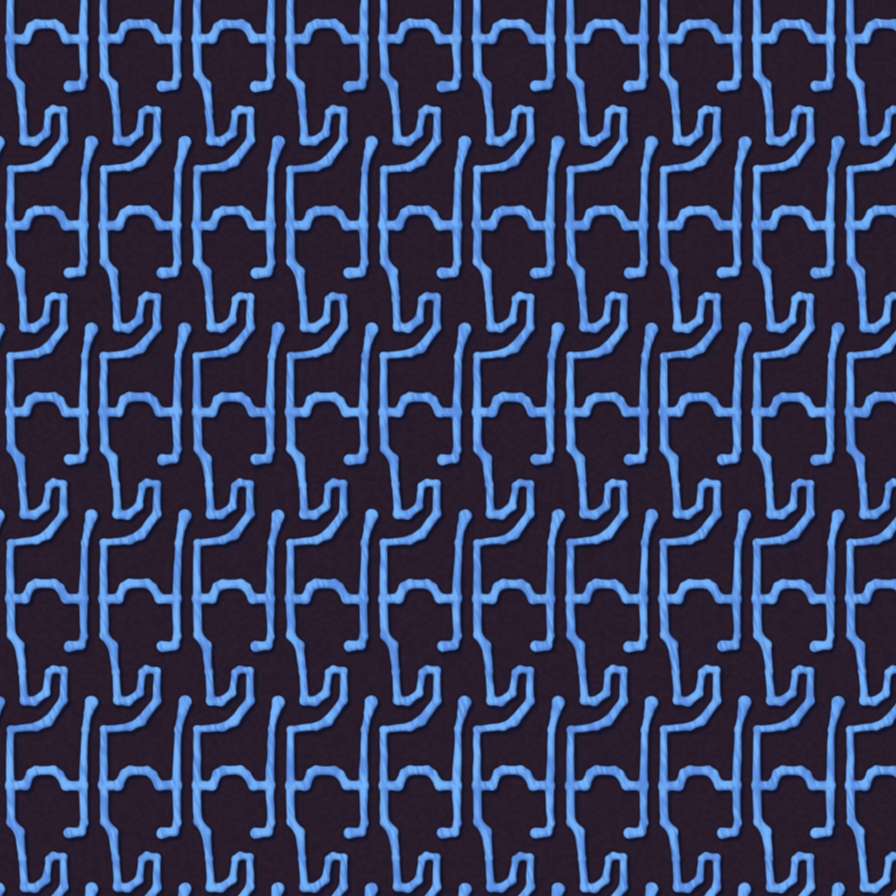
Give the GLSL for this pattern, as a three.js fragment shader.

```glsl
// Interlocking bent blue ribbons in relief on a dark plum ground, with brushed grain.
varying vec2 vUv;

const float TILES_ACROSS = 9.6;            // each tile is 1 wide and 2 high
const vec2 TILE = vec2(1.0, 2.0);
const vec2 ORIGIN = vec2(0.11, 1.785);
const vec2 SHADOW_OFFSET = vec2(0.022, -0.026);
const vec3 GROUND = vec3(0.160, 0.110, 0.170);
const vec3 SHADOW = vec3(0.075, 0.080, 0.165);
const vec3 BLUE = vec3(0.375, 0.580, 0.920);
const vec3 SKY = vec3(0.440, 0.675, 0.950);

float hash(vec2 p) {
  return fract(sin(dot(p, vec2(127.1, 311.7))) * 43758.5453);
}

float noise(vec2 p) {
  vec2 i = floor(p);
  vec2 f = fract(p);
  f = f * f * (3.0 - 2.0 * f);
  return mix(mix(hash(i), hash(i + vec2(1.0, 0.0)), f.x),
             mix(hash(i + vec2(0.0, 1.0)), hash(i + 1.0), f.x), f.y);
}

float smoothMin(float a, float b, float k) {
  float h = max(k - abs(a - b), 0.0) / k;
  return min(a, b) - h * h * k * 0.25;
}

// Joins to d a tapered stroke from a to b, repeated on every tile.
float stroke(float d, vec2 p, vec2 a, vec2 b, float ra, float rb) {
  vec2 q = p - 0.5 * (a + b);
  q -= TILE * floor(q / TILE + 0.5);
  vec2 h = 0.5 * (b - a);
  float t = clamp(0.5 + 0.5 * dot(q, h) / dot(h, h), 0.0, 1.0);
  return smoothMin(d, length(q - h * (2.0 * t - 1.0)) - mix(ra, rb, t), 0.03);
}

// Long ribbon: straight pole, jog, hook, and sweep back to the next pole.
float longRibbon(float d, vec2 p) {
  d = stroke(d, p, vec2(0.00, 0.00), vec2(0.00, -0.60), 0.038, 0.046);
  d = stroke(d, p, vec2(0.00, -0.60), vec2(0.01, -0.99), 0.046, 0.046);
  d = stroke(d, p, vec2(0.01, -0.99), vec2(0.10, -1.10), 0.046, 0.052);
  d = stroke(d, p, vec2(0.10, -1.10), vec2(0.13, -1.38), 0.052, 0.038);
  d = stroke(d, p, vec2(0.13, -1.38), vec2(0.15, -1.69), 0.038, 0.045);
  d = stroke(d, p, vec2(0.15, -1.69), vec2(0.26, -1.70), 0.050, 0.046);
  d = stroke(d, p, vec2(0.26, -1.70), vec2(0.38, -1.61), 0.046, 0.042);
  d = stroke(d, p, vec2(0.38, -1.61), vec2(0.41, -1.39), 0.040, 0.036);
  d = stroke(d, p, vec2(0.41, -1.39), vec2(0.46, -1.355), 0.036, 0.038);
  d = stroke(d, p, vec2(0.46, -1.355), vec2(0.57, -1.37), 0.038, 0.038);
  d = stroke(d, p, vec2(0.57, -1.37), vec2(0.57, -1.69), 0.038, 0.044);
  d = stroke(d, p, vec2(0.57, -1.69), vec2(0.40, -1.91), 0.044, 0.052);
  d = stroke(d, p, vec2(0.40, -1.91), vec2(0.28, -1.97), 0.052, 0.042);
  return stroke(d, p, vec2(0.28, -1.97), vec2(0.00, -2.00), 0.042, 0.036);
}

// Arched bar between the two poles.
float archedBar(float d, vec2 p) {
  d = stroke(d, p, vec2(0.00, -0.60), vec2(0.16, -0.60), 0.052, 0.050);
  d = stroke(d, p, vec2(0.16, -0.60), vec2(0.22, -0.47), 0.050, 0.046);
  d = stroke(d, p, vec2(0.22, -0.47), vec2(0.28, -0.44), 0.046, 0.048);
  d = stroke(d, p, vec2(0.28, -0.44), vec2(0.47, -0.44), 0.048, 0.048);
  d = stroke(d, p, vec2(0.47, -0.44), vec2(0.53, -0.48), 0.048, 0.046);
  d = stroke(d, p, vec2(0.53, -0.48), vec2(0.60, -0.60), 0.046, 0.050);
  return stroke(d, p, vec2(0.60, -0.60), vec2(0.78, -0.60), 0.050, 0.052);
}

// Short ribbon with a round head and a curled foot.
float shortRibbon(float d, vec2 p) {
  d = stroke(d, p, vec2(0.87, 0.29), vec2(0.84, 0.18), 0.072, 0.044);
  d = stroke(d, p, vec2(0.84, 0.18), vec2(0.80, 0.00), 0.044, 0.038);
  d = stroke(d, p, vec2(0.80, 0.00), vec2(0.78, -0.60), 0.036, 0.048);
  d = stroke(d, p, vec2(0.78, -0.60), vec2(0.79, -1.00), 0.048, 0.038);
  d = stroke(d, p, vec2(0.79, -1.00), vec2(0.76, -1.10), 0.038, 0.044);
  return stroke(d, p, vec2(0.76, -1.10), vec2(0.63, -1.11), 0.044, 0.062);
}

float ribbons(vec2 p) {
  return shortRibbon(archedBar(longRibbon(1.0, p), p), p);
}

// Fine slanted streaks over broad soft patches, from 0 to 1.
float brushedGrain(vec2 p) {
  vec2 slanted = vec2(p.x + 0.3 * p.y, p.y);
  return 0.6 * noise(slanted * vec2(34.0, 9.0)) + 0.4 * noise(p * 5.0);
}

void main() {
  vec2 p = vUv * TILES_ACROSS - ORIGIN;
  vec2 wobble = vec2(noise(p * 7.0), noise(p * 7.0 + 40.0)) - 0.5;
  float d = ribbons(p + 0.012 * wobble);
  float shadowDistance = ribbons(p - SHADOW_OFFSET);

  // Ground with faint mottling and the dark shadow around the ribbons
  vec3 ground = GROUND + 0.022 * (noise(p * 28.0) - 0.5);
  float dropShadow = 1.0 - smoothstep(-0.010, 0.030, shadowDistance);
  float contactShadow = 0.6 - 0.6 * smoothstep(0.0, 0.035, d);
  ground = mix(ground, SHADOW, max(dropShadow, contactShadow));

  // Brushed ribbon face, lit from the upper left
  float grain = brushedGrain(p);
  float rim = smoothstep(-0.045, -0.008, d);
  float facing = clamp((shadowDistance - d) / 0.034, -1.0, 1.0);
  vec3 face = mix(BLUE, SKY, smoothstep(0.25, 0.75, grain + 0.12 * facing));
  face *= 1.0 + 0.12 * (grain - 0.5) + rim * (0.09 * facing - 0.07);

  float coverage = 1.0 - smoothstep(-0.018, 0.014, d);
  gl_FragColor = vec4(mix(ground, face, coverage), 1.0);
}
```
